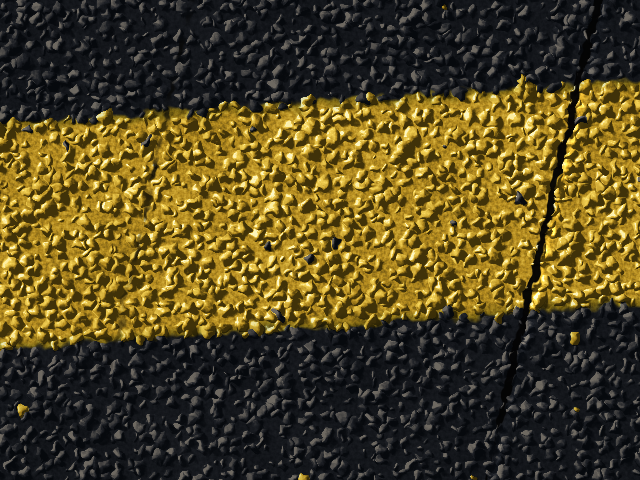
Reproduce this texture procedurally as a Shadertoy shader.

```glsl
vec2 hash2(vec2 c) {
    vec3 q = fract(c.xyx * vec3(.1031, .1030, .0973));
    q += dot(q, q.yzx + 33.33);
    return fract((q.xx + q.yz) * q.zy);
}

float gradientCorner(vec2 cell, vec2 offset) {
    float a = 6.2832 * hash2(cell + 71.).x;
    return dot(vec2(cos(a), sin(a)), offset);
}

float gradientNoise(vec2 p) {
    vec2 i = floor(p), f = p - i;
    vec2 u = f * f * f * (f * (f * 6. - 15.) + 10.);
    vec2 e = vec2(1, 0);
    return mix(mix(gradientCorner(i, f), gradientCorner(i + e, f - e), u.x),
               mix(gradientCorner(i + e.yx, f - e.yx), gradientCorner(i + 1., f - 1.), u.x), u.y);
}

float smoothMax(float a, float b, float k) {
    float h = max(k - abs(a - b), 0.) / k;
    return max(a, b) + h * h * k * .25;
}

// Signed depth inside the slanted painted stripe
float stripeDepth(vec2 p) {
    float y = p.y - .07 * p.x;
    return min(y - .272, .742 - y) + .014 * gradientNoise(p * 20.) + .012 * gradientNoise(p * 47.);
}

// Faceted, partly merged pebbles: x = height, yz = centre in cell units, w = random id
vec4 pebbles(vec2 q) {
    vec4 top = vec4(0, q, .5);
    float highest = 0.;
    vec2 base = floor(q);
    for (int j = -1; j <= 1; j++)
    for (int i = -1; i <= 1; i++) {
        vec2 cell = base + vec2(i, j);
        vec2 h = hash2(cell + 17.), k = hash2(cell + 143.);
        vec2 centre = cell + .5 + (h - .5) * .9;
        float a = 6.2832 * k.x, c = cos(a), s = sin(a);
        vec2 d = mat2(c, -s, s, c) * (q - centre);
        d.y *= 1. + .8 * h.x;
        vec2 m = abs(d);
        float r = mix(length(d), max(m.x, m.x * .5 + m.y * .87), .65);
        float radius = .3 + .38 * k.y + .07 * sin(cell.x * .9 + 2. * sin(cell.y * .7));
        float dome = max(1. - pow(r / radius, 2.2), -2.);
        float height = dome * max(radius + (h.y - .5) * d.x * .9, .15);
        if (height > highest) {
            highest = height;
            top.yzw = vec3(centre, fract(k.x * 7.3 + h.y * 5.1));
        }
        top.x = smoothMax(top.x, height, .13);
    }
    return top;
}

// Three-stop ramp driven by the light
vec3 ramp(vec3 shade, vec3 mid, vec3 bright, float t) {
    return t < .5 ? mix(shade, mid, t * 2.) : mix(mid, bright, t * 2. - 1.);
}

void mainImage(out vec4 fragColor, in vec2 fragCoord) {
    vec2 p = fragCoord / iResolution.y;
    vec2 q = p * 42. + .45 * vec2(gradientNoise(p * 55.), gradientNoise(p * 55. + 37.));
    float grain = gradientNoise(p * 130.) + .6 * gradientNoise(p * 290.);

    // Relief, with low sun from the upper left
    vec4 stone = pebbles(q);
    vec2 slope = (vec2(pebbles(q + vec2(.09, 0)).x, pebbles(q + vec2(0, .09)).x) - stone.x) / .09;
    slope += .35 * vec2(grain, gradientNoise(p * 110. + 9.));
    float light = max(dot(normalize(vec3(-slope * .75, 1)), normalize(vec3(-.68, .55, .6))), 0.);
    float blocked = 0.;
    for (int i = 1; i <= 5; i++) {
        float t = float(i) * .16;
        blocked = max(blocked, pebbles(q + vec2(-.78, .63) * t).x - stone.x - t * .6);
    }
    light *= 1. - .75 * smoothstep(0., .25, blocked);

    // Paint follows whole pebbles; a few are bare or stray
    float onStone = smoothstep(.02, .11, stone.x);
    float ground = smoothstep(-.006, .006, stripeDepth(p));
    float pebblePaint = step(0., stripeDepth(stone.yz / 42.) + (stone.w - .5) * .016);
    if (stone.w > .982) pebblePaint = 0.;
    if (stone.w < .005) pebblePaint = 1.;
    float paint = mix(ground, pebblePaint, onStone);

    // Yellow coating, thicker in broad patches
    float patches = gradientNoise(p * 6.) + .7 * gradientNoise(p * 14. + 5.);
    float tone = clamp((light - .56) * 1.2 + .48 + grain * .09 + .14 * patches, 0., 1.);
    vec3 yellow = ramp(vec3(.25, .195, .035), vec3(.71, .55, .125), vec3(.99, .86, .36), tone);
    yellow = mix(yellow, vec3(.99, .97, .78), smoothstep(.93, 1.05, tone + .05 * stone.w));
    float fringe = 1. - smoothstep(0., .028, stripeDepth(p));
    yellow *= mix(vec3(1), vec3(.66, .7, .55), fringe * (1. - .7 * onStone));

    // Bare bitumen and dark aggregate
    float dim = light * mix(.5, .7 + .5 * stone.w, onStone) + grain * .07 + .08 * patches;
    vec3 asphalt = ramp(vec3(.025, .035, .05), vec3(.115, .125, .145), vec3(.43, .41, .38), clamp(dim, 0., 1.));
    vec3 colour = mix(asphalt, yellow, paint);

    // Wide joint on the right, with a lit lip and crumbling sides
    float wobble = gradientNoise(vec2(p.y * 17., 4.)) * .009 + gradientNoise(p * 55.) * .007;
    float joint = p.x - 1.012 - .235 * p.y + wobble;
    float halfWidth = .0085 * smoothstep(.02, .2, p.y) + .006 * gradientNoise(p * 34.) - .003 * onStone;
    colour *= 1. + .25 * smoothstep(.008, .014, joint) * (1. - smoothstep(.014, .03, joint));
    float opening = 1. - smoothstep(-.002, .002, abs(joint) - halfWidth);
    colour = mix(colour, vec3(.012, .012, .014), opening * .97);

    // Thin broken crack on the left
    float crack = abs(p.x - .178 - .222 * p.y + wobble * 1.3);
    float gaps = smoothstep(-.2, .25, gradientNoise(vec2(p.y * 24., 13.)));
    float thin = (1. - smoothstep(.002, .007, crack)) * gaps * smoothstep(.2, .3, p.y);
    colour = mix(colour, vec3(.03, .03, .025), thin * .85);

    fragColor = vec4(clamp(colour, 0., 1.), 1);
}
```
